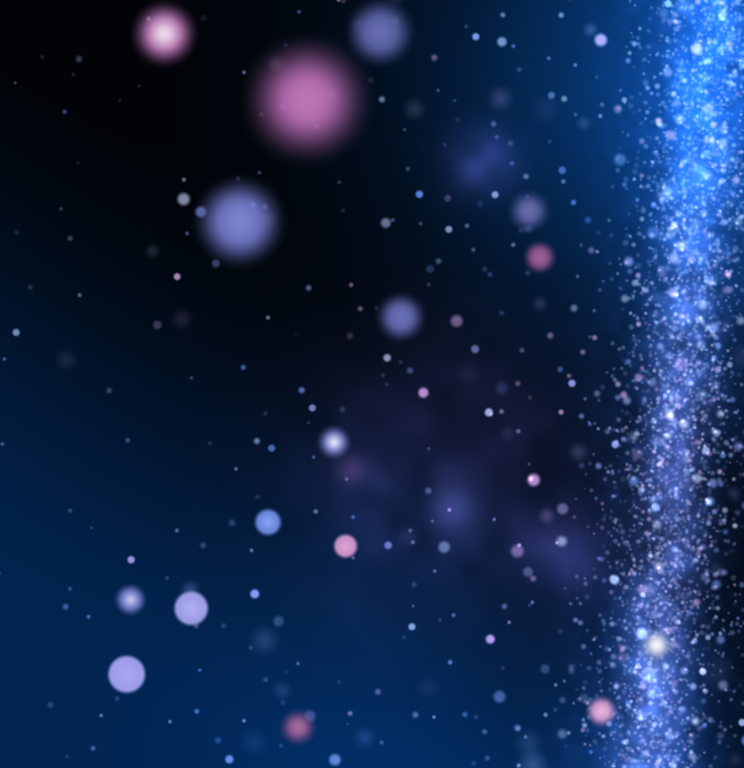
Write a Shadertoy shader that draws this background.

```glsl
// Soft bokeh lights and a glittering particle stream on a deep blue night gradient.

// Colours
const vec3 NIGHT    = vec3(0.004, 0.010, 0.024);
const vec3 SKY_BLUE = vec3(0.020, 0.220, 0.460);
const vec3 SEA_BLUE = vec3(0.005, 0.130, 0.285);
const vec3 HAZE     = vec3(0.110, 0.095, 0.200);
const vec3 PINK     = vec3(0.700, 0.400, 0.680);
const vec3 ROSE     = vec3(0.860, 0.620, 0.820);
const vec3 PERI     = vec3(0.430, 0.460, 0.780);
const vec3 LAVENDER = vec3(0.660, 0.650, 0.950);
const vec3 AZURE    = vec3(0.450, 0.570, 0.920);
const vec3 PEARL    = vec3(0.740, 0.780, 0.890);
const vec3 GLOW     = vec3(0.130, 0.270, 0.580);

// Stream geometry, in canvas heights
const float STREAM_FOOT  = 0.842;
const float STREAM_SLANT = 0.090;
const float STREAM_WIDTH = 0.080;

vec3 hash3(vec2 c) {
    vec3 q = fract(c.xyx * vec3(0.1031, 0.1030, 0.0973));
    q += dot(q, q.yxz + 33.33);
    return fract((q.xxy + q.yzz) * q.zyx);
}

float noise(vec2 p) {
    vec2 i = floor(p), f = fract(p);
    f = f * f * (3.0 - 2.0 * f);
    float low = mix(hash3(i).x, hash3(i + vec2(1, 0)).x, f.x);
    float high = mix(hash3(i + vec2(0, 1)).x, hash3(i + vec2(1, 1)).x, f.x);
    return mix(low, high, f.y);
}

float blob(vec2 p, vec2 centre, float size) {
    vec2 d = (p - centre) / size;
    return exp(-dot(d, d));
}

// Falloff on either side of the slanted stream axis
float streamBand(vec2 p, float width) {
    float x = (p.x - STREAM_FOOT - STREAM_SLANT * p.y) / width;
    return exp(-x * x);
}

float disc(float d, float radius, float softness) {
    return 1.0 - smoothstep(radius * (1.0 - softness), radius + 1.0 / iResolution.y, d);
}

// One bokeh light: tinted disc, dimmer toward its rim, with an optional bright core
void orb(inout vec3 col, vec2 p, vec2 centre, float radius, vec3 tint, float softness, float core) {
    float d = length(p - centre);
    float body = disc(d, radius, softness) * mix(1.0 - 0.4 * softness, 1.0, blob(p, centre, radius * 0.6));
    col = mix(col, tint, body);
    col += core * (1.0 - col) * blob(p, centre, radius * 0.38);
}

// Jittered grid of lights, thinning out away from the stream
vec3 lights(vec2 p, float cells, float radius, float softness, float density, float spread) {
    vec3 sum = vec3(0);
    vec2 home = floor(p * cells);
    for (int j = -1; j <= 1; j++)
    for (int i = -1; i <= 1; i++) {
        vec2 cell = home + vec2(i, j);
        vec3 place = hash3(cell + cells);
        vec3 look = hash3(cell + cells * 3.7 + 19.0);
        vec2 centre = (cell + place.xy) / cells;
        float present = step(place.z, density * streamBand(centre, spread));
        float size = radius * mix(0.45, 1.0, look.x * look.x);
        vec3 tint = mix(AZURE, LAVENDER, smoothstep(0.1, 0.3, look.y));
        tint = mix(tint, PEARL, smoothstep(0.35, 0.5, look.y));
        tint = mix(tint, ROSE, smoothstep(0.74, 0.85, look.y));
        sum += tint * present * mix(0.25, 1.0, look.z) * disc(length(p - centre), size, softness);
    }
    return sum;
}

vec3 background(vec2 p) {
    float below = dot(vec2(0.417, 0.66) - p, vec2(0.55, 0.83));
    vec3 col = NIGHT + SEA_BLUE * smoothstep(-0.04, 0.62, below);
    col += SKY_BLUE * blob(p, vec2(0.91, 0.90), 0.34);
    col += SEA_BLUE * 0.4 * blob(p, vec2(0.55, 0.0), 0.28);
    float cloud = 0.3 + 0.6 * noise(p * 13.0) + 0.5 * noise(p * 31.0);
    col += HAZE * cloud * blob(p, vec2(0.57, 0.37), 0.17);
    col += HAZE * cloud * 1.8 * blob(p, vec2(0.625, 0.79), 0.042);
    col += HAZE * cloud * 1.2 * blob(p, vec2(0.735, 0.28), 0.050);
    col += PINK * 0.25 * blob(p, vec2(0.458, 0.388), 0.020);
    return col + PERI * 0.28 * blob(p, vec2(0.59, 0.34), 0.028);
}

vec3 streamGlow(vec2 p) {
    float grain = 0.45 + 0.6 * noise(p * vec2(34.0, 22.0)) + 0.5 * noise(p * 80.0);
    float strength = 0.65 + 0.40 * smoothstep(0.55, 1.0, p.y) + 0.25 * smoothstep(0.3, 0.0, p.y);
    vec3 wide = GLOW * 0.50 * streamBand(p, STREAM_WIDTH * 1.25);
    vec3 narrow = mix(PERI, GLOW * 1.1, smoothstep(0.5, 0.9, p.y)) * 0.62 * streamBand(p, STREAM_WIDTH * 0.5);
    return (wide + narrow) * grain * strength;
}

void mainImage(out vec4 fragColor, in vec2 fragCoord) {
    vec2 p = fragCoord / iResolution.y;
    vec3 col = background(p) + streamGlow(p);

    // Scattered field, from faint blurs to small soft points
    col += 0.22 * lights(p, 13.0, 0.026, 1.0, 0.45, 0.60);
    col += 0.80 * lights(p, 19.0, 0.012, 0.6, 0.28, 0.75);
    col += 0.55 * lights(p, 34.0, 0.006, 0.9, 0.36, 0.65);

    // Stream particles, screened so that dense parts stay coloured
    vec3 dust = 0.38 * lights(p, 200.0, 0.0042, 1.0, 0.60, STREAM_WIDTH * 0.75);
    dust += 0.55 * lights(p, 115.0, 0.0052, 0.9, 0.45, STREAM_WIDTH);
    dust += 0.70 * lights(p, 58.0, 0.0095, 0.8, 0.36, STREAM_WIDTH * 1.2);
    col += dust * (1.0 - 0.65 * clamp(col, 0.0, 1.0));

    // Large blurred lights
    orb(col, p, vec2(0.400, 0.870), 0.092, PINK, 0.75, 0.10);
    orb(col, p, vec2(0.312, 0.711), 0.065, PERI, 0.65, 0.10);
    orb(col, p, vec2(0.214, 0.956), 0.047, PINK, 0.65, 0.75);
    orb(col, p, vec2(0.495, 0.958), 0.049, PERI * 0.85, 0.65, 0.05);
    orb(col, p, vec2(0.522, 0.587), 0.035, PERI * 0.88, 0.65, 0.05);
    orb(col, p, vec2(0.689, 0.725), 0.030, PERI * 0.80, 0.70, 0.08);
    orb(col, p, vec2(0.703, 0.665), 0.023, PINK * 0.80, 0.60, 0.10);
    orb(col, p, vec2(0.388, 0.053), 0.026, PINK * 0.80, 0.70, 0.15);

    // Smaller crisp or sparkling lights
    orb(col, p, vec2(0.435, 0.424), 0.024, PERI, 0.65, 0.75);
    orb(col, p, vec2(0.170, 0.219), 0.022, PERI, 0.55, 0.55);
    orb(col, p, vec2(0.249, 0.208), 0.024, LAVENDER, 0.25, 0.08);
    orb(col, p, vec2(0.165, 0.122), 0.026, LAVENDER, 0.22, 0.0);
    orb(col, p, vec2(0.349, 0.320), 0.019, AZURE, 0.35, 0.15);
    orb(col, p, vec2(0.450, 0.289), 0.017, ROSE, 0.35, 0.0);
    orb(col, p, vec2(0.783, 0.074), 0.022, ROSE, 0.60, 0.20);
    orb(col, p, vec2(0.855, 0.160), 0.024, PEARL, 0.80, 0.80);

    fragColor = vec4(clamp(col, 0.0, 1.0), 1.0);
}
```
